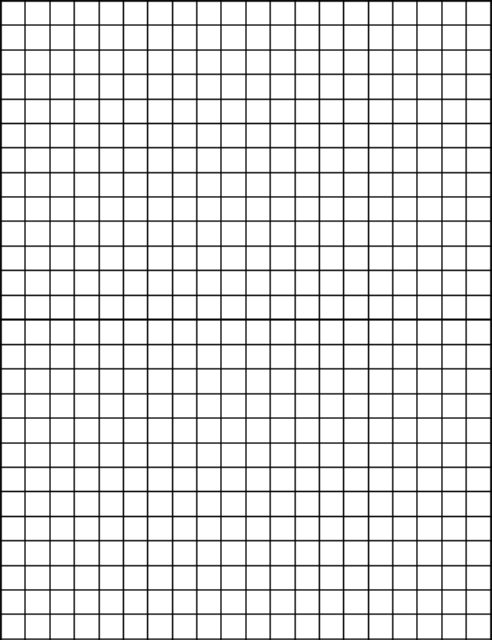
A WebGL 1 fragment shader for this pattern:

```glsl
precision highp float;
// Black square grid on white paper, with a heavy frame and a heavy line across the middle.

#define COLUMNS 20.0
#define ROWS 26.0
#define MIDDLE_ROW 13.0
#define SHEET_DOTS vec2(590.0, 767.0)  // lines sit on this print raster
#define PITCH 29.38                    // cell size in dots
#define MARGIN 1.0                     // first line centre in dots
#define MIDDLE_GAP 0.8                 // extra dots below the middle line
#define THIN_LINE 1.69                 // line widths in dots
#define HEAVY_LINE 2.5
#define EDGE_SOFTNESS 1.5              // in pixels
#define PAPER vec3(1.0)
#define INK vec3(0.01)

uniform vec2 u_resolution;

// Antialiased coverage of a line of the given width, all in dots.
float lineCoverage(float dist, float width, float soft) {
  float peak = min(1.0, width / soft);
  return clamp((0.5 * (width + soft) - dist) / soft, 0.0, peak);
}

// Evenly ruled lines along one axis; line 0 and line heavyIndex are heavy.
float ruledLines(float position, float cells, float heavyIndex, float soft) {
  float index = clamp(floor((position - MARGIN) / PITCH + 0.5), 0.0, cells);
  float gap = MIDDLE_GAP * step(heavyIndex + 0.5, index);

  // Each line centre rounds to the print raster, so cells vary by one dot.
  float centre = floor(MARGIN + index * PITCH + gap + 0.5);
  bool heavy = min(index, abs(index - heavyIndex)) < 0.5;
  float width = heavy ? HEAVY_LINE : THIN_LINE;
  return lineCoverage(abs(position - centre), width, soft);
}

void main() {
  // Dot coordinates, counted from the top left corner.
  vec2 uv = gl_FragCoord.xy / u_resolution;
  vec2 dots = vec2(uv.x, 1.0 - uv.y) * SHEET_DOTS;
  vec2 soft = EDGE_SOFTNESS * SHEET_DOTS / u_resolution;

  float vertical = ruledLines(dots.x, COLUMNS, COLUMNS, soft.x);
  float horizontal = ruledLines(dots.y, ROWS, MIDDLE_ROW, soft.y);
  float ink = 1.0 - (1.0 - vertical) * (1.0 - horizontal);

  gl_FragColor = vec4(mix(PAPER, INK, ink), 1.0);
}
```
